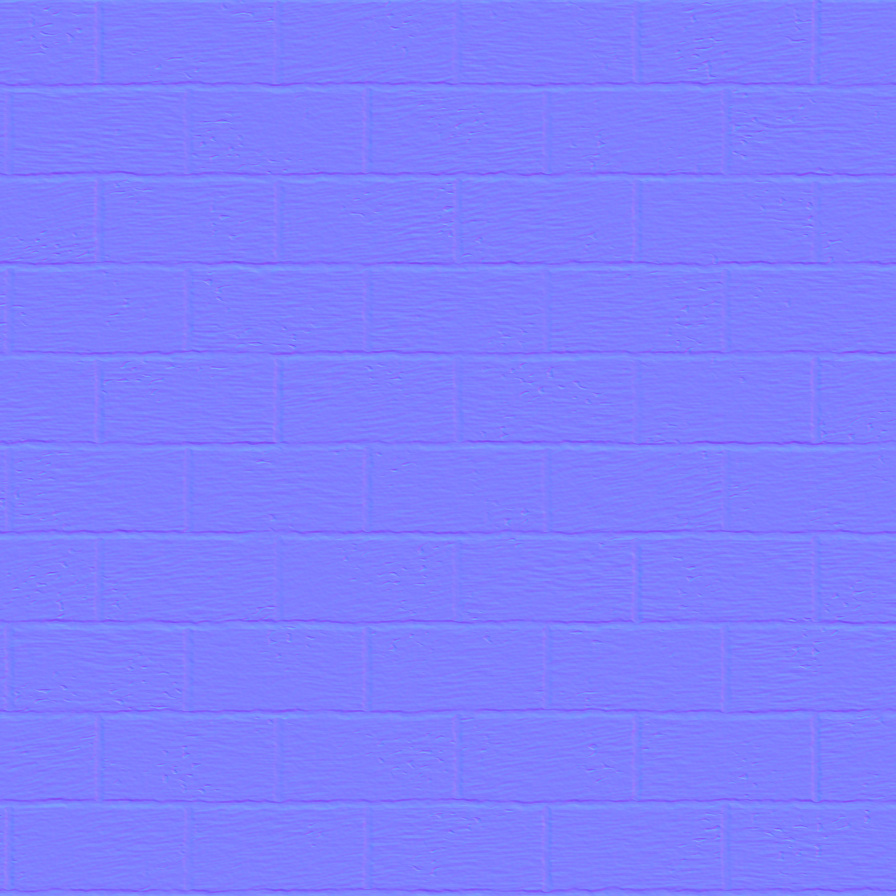
Reproduce this texture map procedurally as a Shadertoy shader.

```glsl
// Tangent-space normal map of a painted block wall in running bond with finely brushed faces.

const vec2 BLOCKS = vec2(5.0, 10.0);       // repeats across and down
const float BED_OFFSET = 0.004;            // height of the lowest bed joint
const vec2 ROW_SHIFT = vec2(0.050, 0.552); // head joint shift of even and odd rows
const float BED_DEPTH = 0.00068;
const float HEAD_DEPTH = 0.00040;
const float SLOPE_STEP = 0.0005;

float hash(vec2 p) {
    vec3 q = fract(vec3(p.xyx) * 0.1031);
    q += dot(q, q.yzx + 33.33);
    return fract((q.x + q.y) * q.z);
}

// Contribution of one lattice corner with a random gradient direction
float corner(vec2 cell, vec2 f, vec2 offset) {
    float angle = 6.28318 * hash(cell + offset);
    return dot(vec2(cos(angle), sin(angle)), f - offset);
}

// Gradient noise centred on zero, mostly within -0.6 to 0.6
float noise(vec2 p) {
    vec2 cell = floor(p);
    vec2 f = fract(p);
    vec2 w = f * f * f * (f * (f * 6.0 - 15.0) + 10.0);
    float low = mix(corner(cell, f, vec2(0.0)), corner(cell, f, vec2(1.0, 0.0)), w.x);
    float high = mix(corner(cell, f, vec2(0.0, 1.0)), corner(cell, f, vec2(1.0)), w.x);
    return mix(low, high, w.y);
}

vec2 rotate(vec2 p, float angle) {
    float c = cos(angle), s = sin(angle);
    return vec2(c * p.x - s * p.y, s * p.x + c * p.y);
}

// 1 on the floor of a joint, 0 on the faces; each side has its own shoulder
float groove(float d, float flatHalf, float negativeEnd, float positiveEnd) {
    float end = d < 0.0 ? negativeEnd : positiveEnd;
    return 1.0 - smoothstep(flatHalf, end, abs(d));
}

// Brush strokes and small nicks, tilted and weighted differently on each block
float brushedFace(vec2 p, vec2 block) {
    float seed = hash(block + 17.0);
    vec2 q = rotate(p, (seed - 0.5) * 0.22 - 0.06) + seed * 7.0;
    q.y += 0.0030 * noise(q * vec2(18.0, 30.0));
    float strokes = 0.00019 * noise(q * vec2(58.0, 290.0))
                  + 0.00019 * noise(q * vec2(30.0, 145.0) + 15.0);
    float patches = smoothstep(0.0, 0.35, noise(q * 14.0 + 40.0));
    float nicks = smoothstep(0.2, 0.55, noise(q * vec2(95.0, 185.0) + 90.0));
    float roughness = mix(0.75, 1.25, hash(block + 53.0));
    roughness *= 1.0 + 0.9 * noise(q * vec2(12.0, 20.0) + 33.0);
    return roughness * strokes - 0.00042 * nicks * patches;
}

float wallHeight(vec2 p) {
    // Uneven, ragged bed joints
    float wobble = 0.0030 * noise(p * vec2(11.0, 7.0))
                 + 0.0022 * noise(p * vec2(40.0, 20.0) + 30.0)
                 + 0.0016 * noise(p * vec2(110.0, 120.0) + 44.0);
    float v = (p.y - BED_OFFSET + wobble) * BLOCKS.y;
    float row = floor(v);
    float bedDistance = (v - round(v)) / BLOCKS.y;
    float bed = groove(bedDistance, 0.0008, 0.0076, 0.0044);
    float bedWear = 0.95 + 0.9 * noise(p * vec2(24.0, 9.0) + 11.0)
                  + 0.35 * noise(p * vec2(75.0, 150.0) + 81.0);

    // Faint head joints, alternating from row to row
    float shift = mod(row, 2.0) < 0.5 ? ROW_SHIFT.x : ROW_SHIFT.y;
    float u = p.x * BLOCKS.x - shift;
    u += 0.008 * noise(p * vec2(9.0, 30.0) + 70.0)
       + 0.010 * noise(p * vec2(80.0, 190.0) + 12.0);
    float joint = round(u);
    float headDistance = (u - joint) / BLOCKS.x;
    float head = groove(headDistance, 0.001, 0.0062, 0.0072);
    float headWear = mix(0.6, 1.3, hash(vec2(joint, row) + 5.0));
    headWear *= 0.9 + 0.8 * noise(p * vec2(20.0, 70.0) + 23.0);

    // Combine joints, brushed blocks and overall grain
    float sunk = max(bed * bedWear * BED_DEPTH, head * headWear * HEAD_DEPTH);
    float face = (1.0 - bed) * (1.0 - head);
    float grain = 0.00009 * noise(p * vec2(220.0, 290.0) + 8.0)
                + 0.00011 * noise(p * vec2(80.0, 160.0) + 61.0);
    return face * brushedFace(p, vec2(floor(u), row)) + grain - sunk;
}

vec3 surfaceNormal(vec2 p) {
    vec2 e = vec2(SLOPE_STEP, 0.0);
    vec2 slope = vec2(wallHeight(p + e.xy) - wallHeight(p - e.xy),
                      wallHeight(p + e.yx) - wallHeight(p - e.yx)) / (2.0 * SLOPE_STEP);
    return normalize(vec3(-slope, 1.0));
}

void mainImage(out vec4 fragColor, in vec2 fragCoord) {
    vec2 uv = fragCoord / iResolution.xy;
    fragColor = vec4(0.5 + 0.5 * surfaceNormal(uv), 1.0);
}
```
